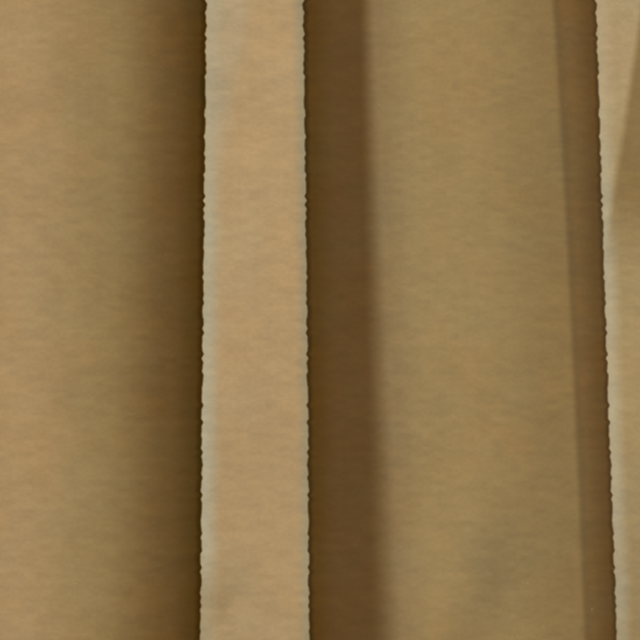
Reproduce this texture procedurally as a Shadertoy shader.

```glsl
// Heavy tan cloth hanging in vertical folds, lit from the front.
// Slightly bent fold edges divide the width into panels; each panel is
// shaded across by smooth ramps, then covered with fuzzy woven noise.

float hash(vec2 p) {
    return fract(sin(dot(p, vec2(127.1, 311.7))) * 43758.5453);
}

float noise(vec2 p) {
    vec2 cell = floor(p), f = fract(p);
    f = f * f * (3.0 - 2.0 * f);
    return mix(mix(hash(cell), hash(cell + vec2(1, 0)), f.x),
               mix(hash(cell + vec2(0, 1)), hash(cell + vec2(1, 1)), f.x), f.y);
}

float fbm(vec2 p) {
    float sum = 0.0, gain = 0.5;
    for (int i = 0; i < 4; i++) {
        sum += gain * noise(p);
        p = p * 2.03 + 17.0;
        gain *= 0.5;
    }
    return sum;
}

// Horizontal place of a fold edge, bent through its bottom, middle and top
float bend(float bottom, float middle, float top, float y) {
    return mix(mix(bottom, middle, y), mix(middle, top, y), y)
         + (2.0 * middle - bottom - top) * y * (1.0 - y) * 0.5;
}

float cover(float edge, float x, float blur) {
    return smoothstep(edge - blur, edge + blur, x);
}

// Wide panel on the left, rolling away into deep shadow
vec3 leftPanel(float x, float y, float edge) {
    float d = edge - x;
    vec3 c = mix(vec3(0.56, 0.46, 0.295), vec3(0.655, 0.54, 0.375), smoothstep(0.12, 0.30, d));
    c = mix(vec3(0.385, 0.285, 0.15), c, smoothstep(0.025, 0.15 + 0.02 * (1.0 - y), d));
    c = mix(vec3(0.31, 0.22, 0.085), c, smoothstep(0.0, 0.05, d));
    return mix(vec3(0.23, 0.15, 0.03), c, smoothstep(0.0, 0.012, d));
}

// Raised narrow fold with pale, greyish rims
vec3 brightFold(float x, float y, float left, float right) {
    vec3 c = mix(vec3(0.665, 0.555, 0.395), vec3(0.695, 0.58, 0.415), smoothstep(0.0, 0.6, y));
    c = mix(vec3(0.69, 0.64, 0.52), c, smoothstep(0.004, 0.034, x - left));
    c = mix(vec3(0.61, 0.555, 0.43), c, smoothstep(0.0, 0.022, right - x));
    // Slanted facets at the upper and lower ends
    float upper = cover(x, 0.345 + 0.18 * (y - 0.74), 0.012) * smoothstep(0.66, 0.85, y);
    float lower = cover(x, 0.35 + 0.6 * (y - 0.04), 0.01) * (1.0 - smoothstep(0.04, 0.16, y));
    c = mix(c, vec3(0.68, 0.61, 0.48), upper * 0.6);
    return mix(c, vec3(0.59, 0.50, 0.35), lower * 0.5);
}

// Shadowed hollow that opens into the broad panel and its crease
vec3 rightPanel(float x, float y, float left, float right) {
    float hollow = bend(0.605, 0.588, 0.573, y);
    float crease = bend(0.917, 0.897, 0.868, y);
    vec3 shade = mix(vec3(0.335, 0.235, 0.095), vec3(0.375, 0.275, 0.15), smoothstep(0.0, 0.05, x - left));
    vec3 c = mix(vec3(0.54, 0.445, 0.30), vec3(0.60, 0.50, 0.33), smoothstep(0.0, 0.08, x - hollow));
    c = mix(c, vec3(0.535, 0.435, 0.275), smoothstep(0.14, 0.30, x - hollow));
    // Faint slanting dip low on the panel
    c *= 1.0 - 0.09 * exp(-pow((x - 0.77 - 0.25 * (y - 0.12)) / 0.04, 2.0)) * (1.0 - smoothstep(0.05, 0.3, y));
    c = mix(shade, c, cover(hollow, x, 0.014 + 0.014 * (1.0 - y)));
    vec3 beyond = mix(vec3(0.38, 0.28, 0.15), vec3(0.465, 0.36, 0.215), smoothstep(0.0, 0.05, right - x));
    c = mix(c, beyond, cover(crease, x, 0.009));
    c *= 1.0 - 0.1 * exp(-pow((x - crease) / 0.006, 2.0));
    c *= mix(0.72, 1.0, smoothstep(0.0, 0.01, x - left));
    return c * mix(0.78, 1.0, smoothstep(0.0, 0.009, right - x));
}

// Sliver of the next bright fold, with a slanted shadow near its top
vec3 endFold(float x, float y, float left) {
    vec3 c = mix(vec3(0.69, 0.63, 0.50), vec3(0.635, 0.54, 0.375), smoothstep(0.005, 0.03, x - left));
    float slant = 0.966 + 0.15 * (y - 0.74);
    float shadow = cover(slant, x, 0.008) * smoothstep(0.56, 0.74, y);
    c = mix(c, vec3(0.70, 0.61, 0.46), smoothstep(0.7, 0.9, y) * 0.6);
    c = mix(c, vec3(0.535, 0.435, 0.275), shadow);
    return c * mix(0.93, 1.0, smoothstep(0.0, 0.3, y));
}

void mainImage(out vec4 fragColor, in vec2 fragCoord) {
    vec2 uv = fragCoord / iResolution.xy;
    float x = uv.x, y = uv.y;
    float blur = max(0.0025, 0.8 / iResolution.x);

    // Fold edges, roughened by stray fibres
    float fuzz = (noise(vec2(3.0, y * 150.0)) - 0.5) * 0.003;
    float foldLeft = bend(0.313, 0.317, 0.322, y) + fuzz;
    float foldRight = bend(0.483, 0.480, 0.474, y) - fuzz;
    float endLeft = bend(0.964, 0.946, 0.931, y) + fuzz;

    vec3 color = leftPanel(x, y, foldLeft);
    color = mix(color, brightFold(x, y, foldLeft, foldRight), cover(foldLeft, x, blur));
    color = mix(color, rightPanel(x, y, foldRight, endLeft), cover(foldRight, x, blur));
    color = mix(color, endFold(x, y, endLeft), cover(endLeft, x, blur));

    // Broad mottling, sideways weave and fine nap
    float mottle = fbm(uv * vec2(9.0, 13.0)) - 0.47;
    float weave = fbm(uv * vec2(45.0, 110.0)) - 0.47;
    float nap = noise(uv * 230.0) - 0.5;
    color *= 1.0 + 0.06 * mottle + 0.10 * weave + 0.03 * nap;
    color += vec3(0.012, -0.003, -0.012) * (fbm(uv * 16.0 + 40.0) - 0.47) * 2.0;

    // Sparse pale lint
    float lint = smoothstep(0.965, 1.0, noise(uv * vec2(120.0, 160.0) + 70.0));
    color += 0.05 * lint;

    fragColor = vec4(clamp(color, 0.0, 1.0), 1.0);
}
```
